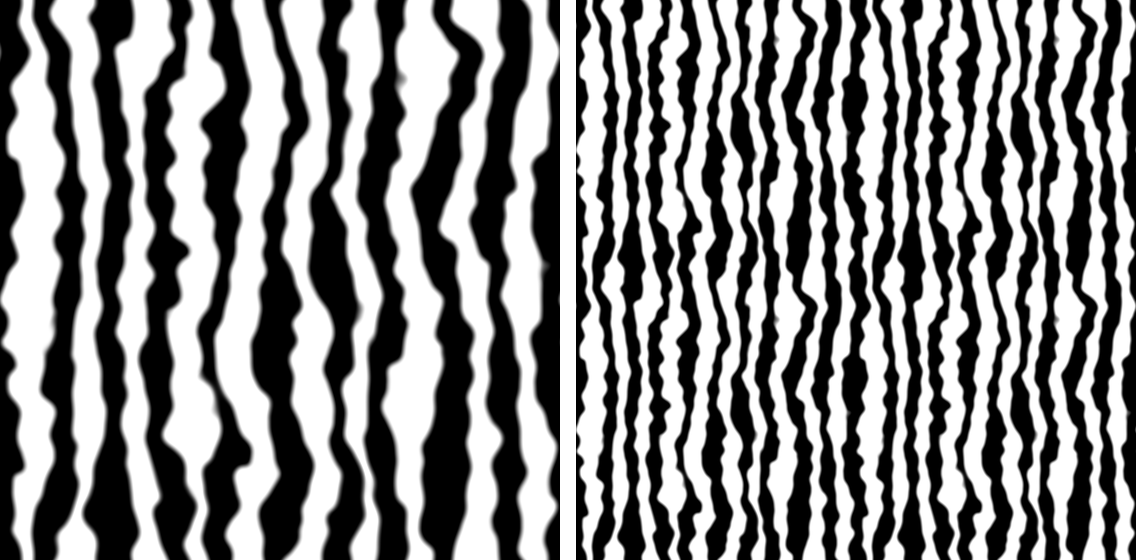
Left, the tile; right, the same tile 2 across and 2 down.
Reproduce this pattern procedurally as a three.js fragment shader.

```glsl
#define STRIPES 10.0
#define MEANDER 0.055
#define MEANDER_CELLS vec2(5.0, 4.0)
#define WOBBLE 0.027
#define WOBBLE_CELLS vec2(19.0, 16.0)
#define FORKING 1.75
#define FORK_CELLS vec2(13.0, 5.0)
#define WHITE_BIAS 0.06
#define EDGE_HALF_WIDTH 0.0064
#define MIN_SLOPE 26.0
#define SLOPE_STEP 0.0015

varying vec2 vUv;

const float TAU = 6.2831853;
const vec3 INK = vec3(0.0);
const vec3 PAPER = vec3(1.0);

float hash(vec2 p) {
  return fract(sin(dot(p, vec2(127.1, 311.7))) * 43758.5453);
}

// Contribution of one lattice corner, wrapped to the number of cells
float corner(vec2 cell, vec2 offset, vec2 cells, float seed) {
  vec2 wrapped = floor(mod(cell + 0.5, cells));
  float angle = TAU * hash(wrapped + seed);
  return dot(vec2(cos(angle), sin(angle)), offset);
}

// Gradient noise that repeats over the unit square
float tileNoise(vec2 uv, vec2 cells, float seed) {
  vec2 p = uv * cells;
  vec2 i = floor(p);
  vec2 f = p - i;
  vec2 w = f * f * f * (f * (f * 6.0 - 15.0) + 10.0);
  vec2 e = vec2(1.0, 0.0);
  float low = mix(corner(i, f, cells, seed),
                  corner(i + e.xy, f - e.xy, cells, seed), w.x);
  float high = mix(corner(i + e.yx, f - e.yx, cells, seed),
                   corner(i + e.xx, f - e.xx, cells, seed), w.x);
  return mix(low, high, w.y);
}

// Signed stripe field: positive on paper, negative on ink
float stripeField(vec2 uv) {
  vec2 p = uv;
  p.x += MEANDER * tileNoise(uv, MEANDER_CELLS, 3.0);
  p.x += WOBBLE * tileNoise(uv, WOBBLE_CELLS, 17.0);
  float bands = -cos(TAU * STRIPES * p.x);
  // Strong noise varies the widths, and merges or splits some stripes
  return bands + FORKING * tileNoise(p, FORK_CELLS, 41.0) + WHITE_BIAS;
}

void main() {
  // Divide by the slope so that every edge has the same softness
  vec2 h = vec2(SLOPE_STEP, 0.0);
  vec2 slope = vec2(stripeField(vUv + h.xy) - stripeField(vUv - h.xy),
                    stripeField(vUv + h.yx) - stripeField(vUv - h.yx));
  slope /= 2.0 * SLOPE_STEP;
  float edgeDistance = stripeField(vUv) / max(length(slope), MIN_SLOPE);

  float paper = smoothstep(-EDGE_HALF_WIDTH, EDGE_HALF_WIDTH, edgeDistance);
  gl_FragColor = vec4(mix(INK, PAPER, paper), 1.0);
}
```
